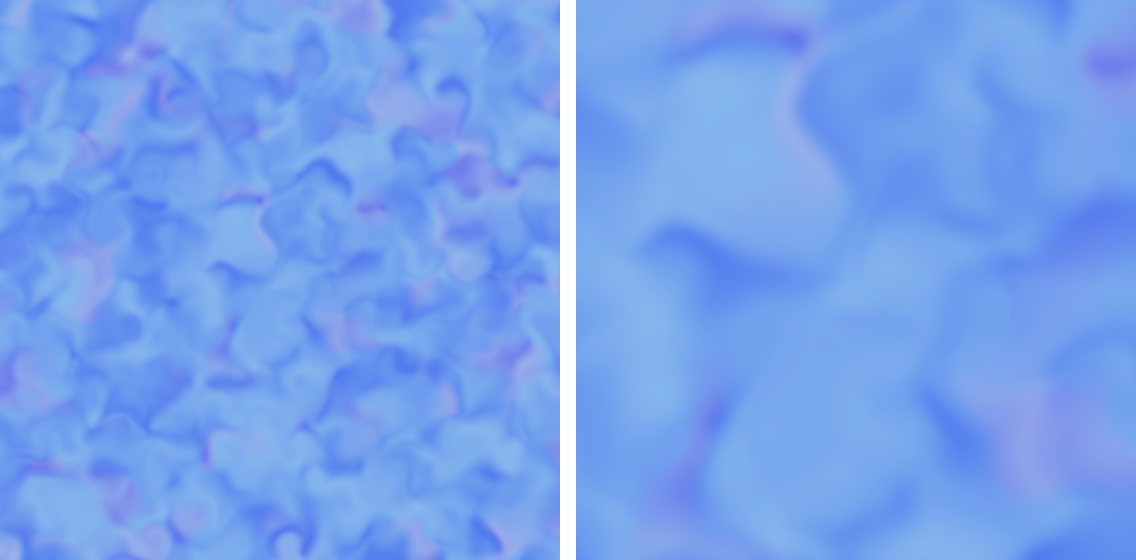
Left: the whole. Right: its middle third, enlarged.
Write a three.js fragment shader that draws this texture map.

```glsl
// Soft mottled blue, like rippled water or clouded glass: smooth lattice noise
// is bent by a second noise into curved wisps, then coloured from deep to
// light blue, with sparse rosy patches laid over it.

#define CELLS 22.0         // main blotches across the canvas
#define WARP 1.35          // bending of the blotches, in cells
#define WARP_SCALE 1.1     // frequency of the bending noise
#define DETAIL 0.25        // weight of the finer octave
#define ROSE_CELLS 17.0    // rosy patches across the canvas
#define ROSE_AMOUNT 0.75
#define DEEP_BLUE vec3(0.290, 0.450, 0.935)
#define LIGHT_BLUE vec3(0.525, 0.722, 0.928)
#define ROSE_SHIFT vec3(0.130, -0.025, -0.015)

varying vec2 vUv;

float hash(vec2 cell) {
  vec3 p = fract(cell.xyx * vec3(0.1031, 0.1030, 0.0973));
  p += dot(p, p.yzx + 33.33);
  return fract((p.x + p.y) * p.z);
}

// Smoothly interpolated random values, 0 to 1
float valueNoise(vec2 p) {
  vec2 cell = floor(p);
  vec2 f = fract(p);
  f = f * f * (3.0 - 2.0 * f);
  float low = mix(hash(cell), hash(cell + vec2(1.0, 0.0)), f.x);
  float high = mix(hash(cell + vec2(0.0, 1.0)), hash(cell + vec2(1.0, 1.0)), f.x);
  return mix(low, high, f.y);
}

vec2 rotate(vec2 p, float angle) {
  float c = cos(angle);
  float s = sin(angle);
  return vec2(c * p.x - s * p.y, s * p.x + c * p.y);
}

// Centred displacement, turned away from the main lattice
vec2 bend(vec2 p) {
  vec2 q = rotate(p * WARP_SCALE, 0.6);
  return vec2(valueNoise(q + 71.3), valueNoise(q + vec2(137.7, 219.1))) - 0.5;
}

void main() {
  vec2 p = vUv * CELLS + 40.0;
  vec2 offset = bend(p);
  vec2 warped = p + WARP * offset;

  // Two octaves; the curve slightly favours light tones
  float n = valueNoise(warped);
  n += DETAIL * valueNoise(rotate(warped * 1.8, 1.1) + 311.0);
  n /= 1.0 + DETAIL;
  float tone = n * (1.6 - 0.6 * n);
  vec3 color = mix(DEEP_BLUE, LIGHT_BLUE, tone);

  // Rosy patches, loosely following the same bends
  vec2 roseP = rotate(vUv * ROSE_CELLS + 0.8 * offset, 0.35) + 503.0;
  float rose = smoothstep(0.6, 1.0, valueNoise(roseP));
  color += ROSE_SHIFT * rose * ROSE_AMOUNT;

  gl_FragColor = vec4(color, 1.0);
}
```
